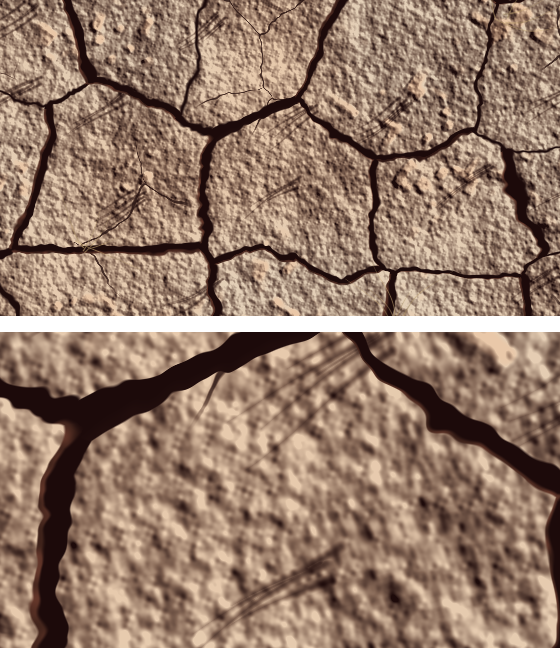
Top, the full canvas; bottom, a detail of the centre.
This texture is drawn by a Shadertoy shader. Its source:

```glsl
// Sun-baked cracked mud: warped Voronoi plates split by dark gaps of varied width,
// covered with grainy relief lit from the upper right, with clods, thin dry
// grass and the long slanting shadows it throws.

const vec2 TO_SUN = vec2(0.85, 0.53);
const vec3 SOIL_DARK = vec3(0.11, 0.04, 0.04);
const vec3 SOIL_MID = vec3(0.51, 0.41, 0.35);
const vec3 SOIL_LIGHT = vec3(0.84, 0.76, 0.67);
const vec3 CRACK_WALL = vec3(0.31, 0.17, 0.13);
const vec3 STRAW = vec3(0.72, 0.61, 0.42);

float hash(vec2 p) {
    return fract(sin(dot(p, vec2(127.1, 311.7))) * 43758.5);
}

vec2 hash2(vec2 p) {
    return vec2(hash(p), hash(p + 57.3));
}

float noise(vec2 p) {
    vec2 i = floor(p), f = fract(p);
    f = f * f * (3.0 - 2.0 * f);
    float low = mix(hash(i), hash(i + vec2(1, 0)), f.x);
    float high = mix(hash(i + vec2(0, 1)), hash(i + vec2(1, 1)), f.x);
    return mix(low, high, f.y);
}

vec2 turn(vec2 p, float angle) {
    float c = cos(angle), s = sin(angle);
    return vec2(c * p.x - s * p.y, s * p.x + c * p.y);
}

// Pushes p about by up to half the amount, to roughen straight edges
vec2 warp(vec2 p, float freq, float amount) {
    return p + amount * (vec2(noise(p * freq), noise(p * freq + 31.7)) - 0.5);
}

// Signed distance to the nearest crack edge, negative inside the crack
float crackGap(vec2 p, float scale, float thin, float wide) {
    vec2 q = p * scale, base = floor(q), nearCell = base, toNear = vec2(9.0);
    for (int y = -1; y <= 1; y++)
    for (int x = -1; x <= 1; x++) {
        vec2 cell = base + vec2(x, y);
        vec2 r = cell + 0.12 + 0.76 * hash2(cell) - q;
        if (dot(r, r) < dot(toNear, toNear)) { toNear = r; nearCell = cell; }
    }
    float gap = 9.0;
    for (int y = -2; y <= 2; y++)
    for (int x = -2; x <= 2; x++) {
        if (x == 0 && y == 0) continue;
        vec2 cell = nearCell + vec2(x, y);
        vec2 r = cell + 0.12 + 0.76 * hash2(cell) - q;
        float border = dot(0.5 * (toNear + r), normalize(r - toNear)) / scale;
        gap = min(gap, border - mix(thin, wide, hash(cell + nearCell)));
    }
    return gap;
}

// Sunlit slope of a noise surface: positive faces the sun
float relief(vec2 p, float freq, float angle) {
    vec2 q = turn(p, angle) * freq;
    return noise(q) - noise(q + turn(TO_SUN, angle) * 0.65);
}

float clodHeight(vec2 p) {
    return smoothstep(0.6, 0.85, noise(turn(p, 0.6) * 30.0))
         * smoothstep(0.45, 0.75, noise(p * 4.5 + 9.0));
}

// Coverage of scattered tufts of tapering strands
float strands(vec2 p, float scale, float share, float angle, float spread, float width, float soft) {
    vec2 q = p * scale, base = floor(q);
    float cover = 0.0;
    for (int y = -1; y <= 1; y++)
    for (int x = -1; x <= 1; x++) {
        vec2 cell = base + vec2(x, y);
        if (hash(cell + 3.3) > share) continue;
        for (int k = 0; k < 5; k++) {
            vec2 seed = cell + 17.0 * float(k + 1);
            vec2 root = cell + 0.3 + 0.4 * hash2(cell) + 0.18 * (hash2(seed) - 0.5);
            vec2 blade = turn(vec2(0.25 + 0.6 * hash(seed + 5.1), 0.0),
                              angle + spread * (hash(seed + 8.7) - 0.5));
            float along = clamp(dot(q - root, blade) / dot(blade, blade), 0.0, 1.0);
            float d = length(q - root - blade * along) / scale - width * (1.0 - 0.8 * along);
            cover = max(cover, (1.0 - smoothstep(-soft, soft, d)) * (1.0 - 0.4 * along));
        }
    }
    return cover;
}

vec3 soilColor(float tone) {
    vec3 low = mix(SOIL_DARK, SOIL_MID, clamp((tone - 0.11) / 0.40, 0.0, 1.0));
    return mix(low, SOIL_LIGHT, clamp((tone - 0.51) / 0.33, 0.0, 1.15));
}

void mainImage(out vec4 fragColor, in vec2 fragCoord) {
    float pixel = 1.0 / iResolution.y;
    vec2 p = fragCoord * pixel;

    // Plates and the cracks between them
    vec2 bent = warp(warp(warp(p, 4.0, 0.10), 15.0, 0.03), 55.0, 0.009);
    float gap = crackGap(bent + 4.0, 2.15, 0.002, 0.019);
    float slope = (gap - crackGap(bent + 4.0 + TO_SUN * 0.012, 2.15, 0.002, 0.019)) / 0.012;
    float hairGap = crackGap(bent + 11.0, 2.9, 0.0, 0.002);
    float hair = (1.0 - smoothstep(0.0, 0.003, hairGap)) * smoothstep(0.55, 0.65, noise(p * 2.6 + 3.0));

    // Grainy sunlit ground
    float clod = clodHeight(p);
    float tone = 0.625 + 0.24 * (noise(p * 3.2 + 1.5) - 0.5) + 0.14 * (noise(p * 9.0) - 0.5);
    tone += 0.22 * relief(p, 17.0, 0.3) + 0.30 * relief(p, 44.0, 0.9);
    tone += 0.50 * relief(p, 88.0, 0.5) + 0.24 * relief(p, 170.0, 1.2);
    tone += 0.38 * (clod - clodHeight(p + TO_SUN * 0.016));
    tone += 0.13 * slope * (1.0 - smoothstep(0.0, 0.025, gap));

    // Long shadows, then hairline cracks
    vec2 swayed = warp(p, 7.0, 0.03);
    float shade = strands(swayed, 3.6, 0.36, 3.70, 0.22, 0.0045, 0.004);
    tone *= 1.0 - 0.52 * shade;
    tone = mix(tone, 0.16, 0.85 * hair);
    vec3 color = soilColor(tone);
    color *= mix(vec3(1.0), vec3(1.03, 0.96, 0.91), max(clod, noise(p * 2.3 + 20.0) - 0.3));

    // Crack depth with its reddish sunlit wall
    float wall = smoothstep(0.1, 0.7, slope) * smoothstep(-0.014, -0.003, gap);
    vec3 depth = mix(SOIL_DARK, CRACK_WALL * (0.7 + 0.6 * noise(p * 70.0)), wall);
    color = mix(depth, color, smoothstep(-pixel, pixel, gap));

    // Dry grass
    float grass = strands(warp(p, 5.0, 0.09) + 6.0, 3.1, 0.12, 0.8, 3.2, 0.0016, pixel);
    color = mix(color, STRAW * (0.75 + 0.5 * noise(p * 40.0)), 0.75 * grass);
    fragColor = vec4(clamp(color, 0.0, 1.0), 1.0);
}
```
